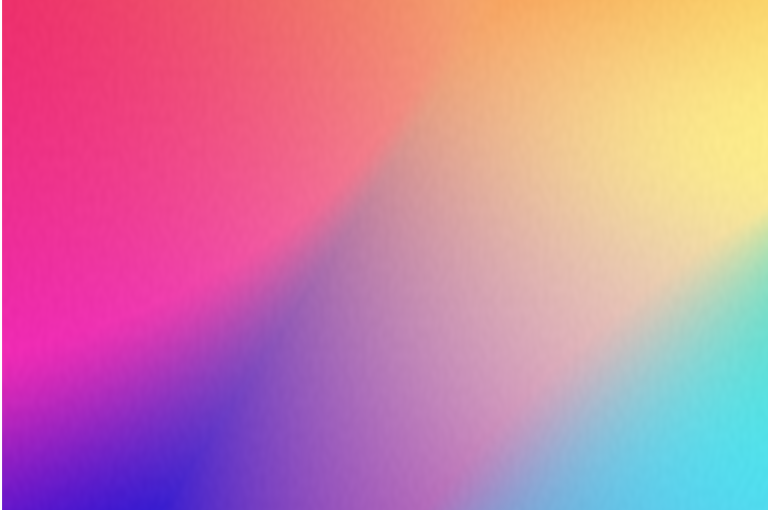
A WebGL 1 fragment shader for this background:

```glsl
precision highp float;

uniform vec2 u_resolution;

// Colours along five diagonal bands, from lower left to upper right
const vec3 RED_0 = vec3(0.93, 0.10, 0.60);
const vec3 RED_1 = vec3(0.93, 0.14, 0.50);
const vec3 RED_2 = vec3(0.93, 0.16, 0.42);
const vec3 RED_3 = vec3(0.93, 0.38, 0.34);
const vec3 RED_4 = vec3(0.95, 0.55, 0.25);

const vec3 PINK_0 = vec3(0.95, 0.15, 0.70);
const vec3 PINK_1 = vec3(0.93, 0.17, 0.71);
const vec3 PINK_2 = vec3(0.95, 0.41, 0.59);
const vec3 PINK_3 = vec3(0.95, 0.61, 0.44);
const vec3 PINK_4 = vec3(0.97, 0.70, 0.33);

const vec3 VIOLET_0 = vec3(0.06, 0.02, 0.85);
const vec3 VIOLET_1 = vec3(0.44, 0.24, 0.77);
const vec3 VIOLET_2 = vec3(0.73, 0.48, 0.65);
const vec3 VIOLET_3 = vec3(0.98, 0.69, 0.46);
const vec3 VIOLET_4 = vec3(0.96, 0.57, 0.20);

const vec3 SAND_0 = vec3(0.45, 0.20, 0.72);
const vec3 SAND_1 = vec3(0.68, 0.37, 0.73);
const vec3 SAND_2 = vec3(0.87, 0.68, 0.74);
const vec3 SAND_3 = vec3(0.94, 0.86, 0.67);
const vec3 SAND_4 = vec3(1.00, 0.97, 0.48);

const vec3 CYAN_0 = vec3(0.45, 0.52, 0.80);
const vec3 CYAN_1 = vec3(0.47, 0.60, 0.82);
const vec3 CYAN_2 = vec3(0.29, 0.90, 0.98);
const vec3 CYAN_3 = vec3(0.32, 0.88, 0.78);
const vec3 CYAN_4 = vec3(0.40, 0.95, 0.70);

const vec3 GLOW_COLOR = vec3(1.0, 0.95, 0.52);
const vec2 GLOW_CENTER = vec2(1.0, 0.71);
const vec2 GLOW_RADIUS = vec2(0.24, 0.18);
const float GLOW_STRENGTH = 0.6;

const float KNOTS_PER_UNIT = 2.0;
const float EDGE_SOFTNESS = 0.5;
const float SAND_SPREAD = 0.55;

const vec3 MARGIN_COLOR = vec3(1.0);
const float MARGIN_WIDTH = 0.0027;
const vec2 GRAIN_SCALE = vec2(130.0, 45.0);
const float GRAIN_STRENGTH = 0.014;

// Quadratic spline weight of a knot at distance d
float knotWeight(float d) {
  d = abs(d);
  float tail = max(1.5 - d, 0.0);
  return d < 0.5 ? 0.75 - d * d : 0.5 * tail * tail;
}

// Smooth ramp through five evenly spaced colours
vec3 ramp(float along, vec3 c0, vec3 c1, vec3 c2, vec3 c3, vec3 c4) {
  float s = along * KNOTS_PER_UNIT;
  float w0 = knotWeight(s);
  float w1 = knotWeight(s - 1.0);
  float w2 = knotWeight(s - 2.0);
  float w3 = knotWeight(s - 3.0);
  float w4 = knotWeight(s - 4.0);
  vec3 sum = c0 * w0 + c1 * w1 + c2 * w2 + c3 * w3 + c4 * w4;
  return sum / (w0 + w1 + w2 + w3 + w4);
}

// Position between two band lines, from 0 to 1
float between(float start, float end, float x) {
  return clamp((x - start) / max(end - start, 0.01), 0.0, 1.0);
}

float soften(float t) { return mix(t, smoothstep(0.0, 1.0, t), EDGE_SOFTNESS); }

float square(float x) { return x * x; }

// Gradient noise
float slope(vec2 cell, vec2 offset) {
  float angle = 6.2832 * fract(sin(dot(cell, vec2(127.1, 311.7))) * 43758.5);
  return dot(vec2(cos(angle), sin(angle)), offset);
}

float noise(vec2 p) {
  vec2 i = floor(p), f = fract(p), e = vec2(1.0, 0.0);
  vec2 w = f * f * (3.0 - 2.0 * f);
  float low = mix(slope(i, f), slope(i + e.xy, f - e.xy), w.x);
  float high = mix(slope(i + e.yx, f - e.yx), slope(i + e.xx, f - e.xx), w.x);
  return mix(low, high, w.y);
}

void main() {
  vec2 uv = gl_FragCoord.xy / u_resolution;

  // Diagonal coordinates
  float along = uv.x + uv.y;
  float across = uv.x - uv.y;

  // Curved band lines
  float pinkLine = -0.18 - 0.42 * square(along - 0.85);
  float violetLine = 0.29 - 0.38 * along;
  float sandLine = 0.40 + 0.17 * square(along - 1.5);
  float cyanLine = 1.0 - 0.9 * square(along - 1.0);

  // Blend from band to band
  float toPink = between(-1.0, pinkLine, across);
  float toViolet = between(pinkLine, violetLine, across);
  float toSand = between(violetLine, sandLine, across);
  float toCyan = between(sandLine, cyanLine, across);
  toPink = mix(toPink, square(toPink), 0.4);
  toSand = mix(toSand, toSand * (2.0 - toSand), SAND_SPREAD);
  toCyan *= 2.0 - toCyan;

  vec3 color = ramp(along, RED_0, RED_1, RED_2, RED_3, RED_4);
  color = mix(color, ramp(along, PINK_0, PINK_1, PINK_2, PINK_3, PINK_4), toPink);
  color = mix(color, ramp(along, VIOLET_0, VIOLET_1, VIOLET_2, VIOLET_3, VIOLET_4), soften(toViolet));
  color = mix(color, ramp(along, SAND_0, SAND_1, SAND_2, SAND_3, SAND_4), toSand);

  // Yellow glow on the right, beneath the cyan corner
  vec2 offset = (uv - GLOW_CENTER) / GLOW_RADIUS;
  color = mix(color, GLOW_COLOR, GLOW_STRENGTH * exp(-dot(offset, offset)));
  color = mix(color, ramp(along, CYAN_0, CYAN_1, CYAN_2, CYAN_3, CYAN_4), soften(toCyan));

  // Faint upright grain and the thin white margin on the left
  color += GRAIN_STRENGTH * noise(uv * GRAIN_SCALE);
  float margin = clamp((MARGIN_WIDTH - uv.x) * u_resolution.x + 0.5, 0.0, 1.0);
  gl_FragColor = vec4(mix(color, MARGIN_COLOR, margin), 1.0);
}
```
